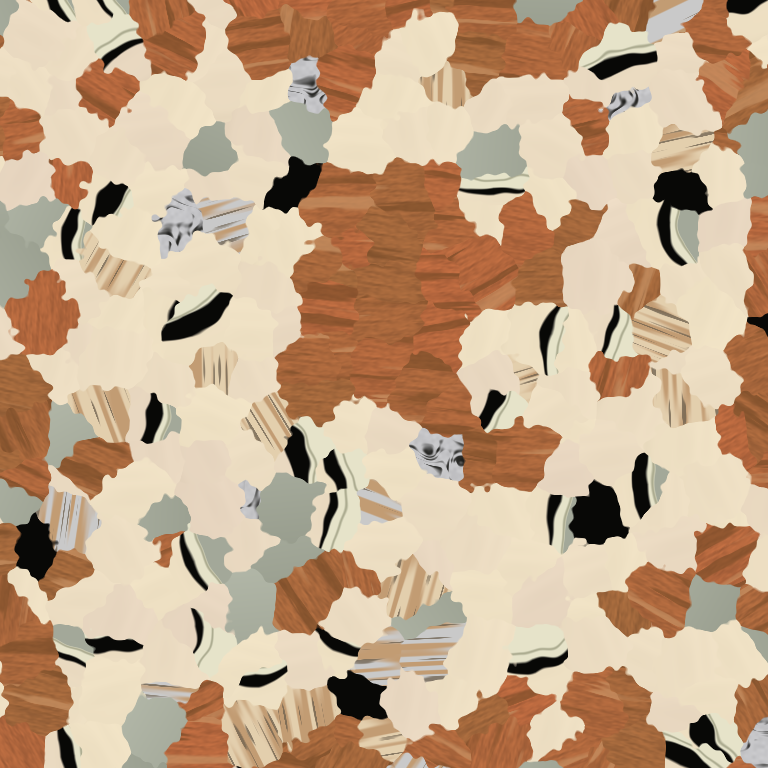
A WebGL 1 fragment shader for this pattern:

```glsl
precision highp float;
// Collage of torn scraps: cream paper, wood grain, sage, black bars, folds and page edges.
uniform vec2 u_resolution;

const float GRID = 16.5;

float hash(vec2 p) {
  vec3 q = fract(p.xyx * vec3(0.1031, 0.1030, 0.0973));
  q += dot(q, q.yzx + 33.33);
  return fract((q.x + q.y) * q.z);
}

float noise(vec2 p) {
  vec2 i = floor(p), f = fract(p);
  f = f * f * (3.0 - 2.0 * f);
  return mix(mix(hash(i), hash(i + vec2(1.0, 0.0)), f.x),
             mix(hash(i + vec2(0.0, 1.0)), hash(i + 1.0), f.x), f.y);
}

vec2 noise2(vec2 p) {
  return vec2(noise(p), noise(p + 71.7)) - 0.5;
}

vec2 scrapCentre(vec2 id) {
  return id + 0.5 + 0.85 * (vec2(hash(id), hash(id + 57.3)) - 0.5);
}

// Distance to the large wooden block and its two satellites.
float blockDistance(vec2 c) {
  vec2 b = abs(c - vec2(0.495, 0.61)) - vec2(0.105, 0.155);
  float satellites = min(length(c - vec2(0.63, 0.40)) - 0.055,
                         length(c - vec2(0.70, 0.67)) - 0.05);
  return min(max(b.x, b.y), satellites);
}

// Chance that a scrap is wood: certain in the block, high along the border.
float woodChance(vec2 c, float block) {
  vec2 toEdge = min(c, 1.0 - c);
  float border = 1.0 - smoothstep(0.04, 0.15, min(toEdge.x, toEdge.y));
  float chance = mix(0.12, 0.47, border);
  if (block < 0.06) chance = 0.05;
  return block < 0.0 ? 1.0 : chance;
}

vec3 cream(vec2 q, float tint) {
  vec3 col = mix(vec3(0.94, 0.885, 0.77), vec3(0.91, 0.84, 0.755), tint * tint);
  return col + 0.3 * q.x + 0.02 * (noise(q * vec2(90.0, 14.0)) - 0.5);
}

vec3 wood(vec2 q, float tint) {
  vec3 col = mix(vec3(0.71, 0.40, 0.24), vec3(0.62, 0.40, 0.23), tint);
  float grain = noise(vec2(q.x * 40.0 + q.y * 50.0, q.y * 330.0));
  float fleck = noise(vec2(q.x * 130.0 + q.y * 170.0, q.y * 420.0 - q.x * 120.0));
  float band = noise(vec2(q.x * 5.0, q.y * 75.0) + tint * 90.0 + 0.3 * grain);
  col *= 0.88 + 0.14 * grain + 0.11 * fleck;
  col = mix(col, vec3(0.46, 0.29, 0.15), 0.6 * smoothstep(0.70, 0.84, band));
  return mix(col, vec3(0.78, 0.57, 0.39), 0.7 * (1.0 - smoothstep(0.10, 0.22, band)));
}

vec3 blackBar(vec2 q, float tint, float px) {
  float x = q.x + (tint - 0.5) * 16.0 * q.y * q.y + 0.008 * (noise(q * 45.0 + tint * 60.0) - 0.5);
  float halfWidth = 0.004 + 0.011 * fract(tint * 7.3) - 0.08 * abs(q.y - 0.01);
  vec3 col = mix(cream(q, tint), vec3(0.90, 0.89, 0.79), smoothstep(-0.002, 0.002, x));
  float rim = 1.0 - smoothstep(0.0, 0.003, abs(x - 0.017));
  col = mix(col, vec3(0.60, 0.60, 0.49), 0.75 * rim);
  col = mix(col, vec3(0.64, 0.66, 0.60), smoothstep(0.018, 0.020, x) * step(0.5, fract(tint * 13.0)));
  float ink = 1.0 - smoothstep(-px, px + 0.001, abs(x) - halfWidth);
  return mix(col, vec3(0.03, 0.03, 0.025), ink);
}

vec3 folds(vec2 q, float tint) {
  vec2 bent = vec2(q.x * 40.0, q.y * 170.0) + 7.0 * noise(q * 45.0 + tint * 40.0);
  float v = smoothstep(0.15, 0.6, noise(bent) + 0.3 * noise(q * 50.0));
  return mix(vec3(0.15, 0.15, 0.14), vec3(0.77, 0.77, 0.78), v) + 0.06 * (noise(q * 200.0) - 0.5);
}

vec3 pages(vec2 q, float tint) {
  float v = noise(vec2(q.x * 8.0, q.y * 170.0) + tint * 70.0);
  float w = noise(vec2(q.x * 16.0, q.y * 300.0) + tint * 30.0);
  vec3 pale = mix(vec3(0.89, 0.81, 0.68), vec3(0.79, 0.79, 0.79), step(0.55, tint));
  vec3 col = mix(vec3(0.76, 0.61, 0.45), pale, smoothstep(0.25, 0.6, v));
  return mix(col, vec3(0.42, 0.37, 0.30), 0.75 * smoothstep(0.76, 0.88, w));
}

// Picks a material for one scrap and paints it in the scrap's own turned frame.
vec3 scrapColour(vec2 id, vec2 p, float px) {
  vec2 c = scrapCentre(id) / GRID;
  float tint = hash(id + 13.7), kind = hash(id + 91.1);
  float block = blockDistance(c);
  float angle = (hash(id + 29.9) - 0.5) * (block < 0.0 ? 0.4 : 1.2);
  if (block > 0.0 && hash(id + 43.3) > 0.6) angle += 1.57;
  float s = sin(angle), k = cos(angle);
  vec2 q = mat2(k, -s, s, k) * (p - c);

  if (hash(id + 7.1) < woodChance(c, block)) return wood(q, tint);
  if (kind < 0.60) return cream(q, tint);
  if (kind < 0.76) return blackBar(q, tint, px);
  if (kind < 0.83) return vec3(0.64, 0.66, 0.60) + 0.06 * (tint - 0.5) + 0.5 * q.y;
  if (kind < 0.86) return vec3(0.03, 0.03, 0.025);
  if (kind < 0.93) return folds(q, tint);
  return pages(q, tint);
}

void main() {
  vec2 p = gl_FragCoord.xy / u_resolution;
  float px = 1.0 / u_resolution.y;

  // Ragged outlines: shift the cell lookup, not the paint.
  vec2 g = GRID * (p + 0.014 * noise2(p * 38.0) + 0.012 * noise2(p * 95.0));

  // Two nearest scraps, with random weights for uneven sizes.
  vec2 home = floor(g), first = home, second = home;
  float d1 = 1e3, d2 = 1e3;
  for (int j = -2; j <= 2; j++) {
    for (int i = -2; i <= 2; i++) {
      vec2 id = home + vec2(float(i), float(j));
      vec2 r = scrapCentre(id) - g;
      float d = dot(r, r) - 0.45 * hash(id + 3.3);
      if (d < d1) {
        d2 = d1; second = first;
        d1 = d; first = id;
      } else if (d < d2) {
        d2 = d; second = id;
      }
    }
  }

  // Blend across the shared edge over about one pixel.
  float gap = 0.5 * (d2 - d1) / length(scrapCentre(second) - scrapCentre(first));
  float cover = 0.5 + 0.5 * clamp(gap / (0.7 * GRID * px), 0.0, 1.0);
  vec3 col = mix(scrapColour(second, p, px), scrapColour(first, p, px), cover);
  gl_FragColor = vec4(clamp(col, 0.0, 1.0), 1.0);
}
```
